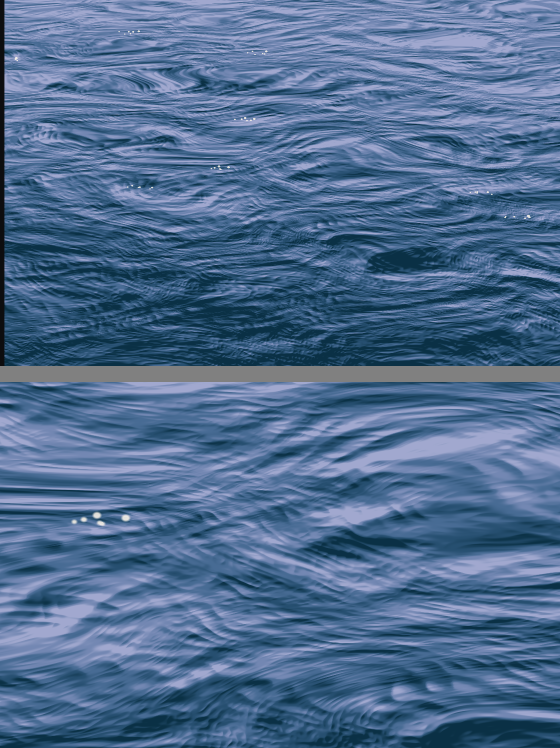
Top: the whole. Bottom: its middle third, enlarged.
Give the GLSL for this texture, as a Shadertoy shader.

```glsl
// Rippled open sea seen at a slant, with sky reflections, sun glints and a dark left border.

const vec3 DEEP   = vec3(0.04, 0.19, 0.27);
const vec3 TEAL   = vec3(0.15, 0.31, 0.44);
const vec3 BLUE   = vec3(0.28, 0.42, 0.58);
const vec3 HAZE   = vec3(0.45, 0.53, 0.70);
const vec3 SKY    = vec3(0.63, 0.66, 0.81);
const vec3 GLINT  = vec3(1.00, 0.97, 0.92);
const vec3 BORDER = vec3(0.05, 0.05, 0.06);

const float HORIZON      = 1.9;    // height of the vanishing line, in canvas heights
const float STRETCH      = 5.6;    // how much wider than tall the waves are
const float SWELL_FREQ   = 4.0;    // frequency of the largest waves
const float FREQ_STEP    = 2.1;
const int   OCTAVES      = 5;
const float CREST_SOFT   = 0.06;   // rounding of the wave crests
const float CONTRAST     = 0.62;
const float NEAR_LIGHT   = 0.20;   // mean brightness at the bottom
const float FAR_LIGHT    = 0.74;   // mean brightness at the top
const float BORDER_WIDTH = 0.012;
const int   GLINT_GROUPS = 8;
const int   GLINTS_EACH  = 6;

vec2 hash2(vec2 p) {
    vec3 q = fract(p.xyx * vec3(0.1031, 0.1030, 0.0973));
    q += dot(q, q.yzx + 33.33);
    return fract((q.xx + q.yz) * q.zy);
}

vec2 gradientAt(vec2 cell) {
    return 2.0 * hash2(cell) - 1.0;
}

// Gradient noise: x is the value, y its derivative along p.y
vec2 noiseSlope(vec2 p) {
    vec2 i = floor(p), f = p - i;
    vec2 u = f * f * f * (f * (f * 6.0 - 15.0) + 10.0);
    float du = 30.0 * f.y * f.y * (f.y - 1.0) * (f.y - 1.0);
    vec2 ga = gradientAt(i);
    vec2 gb = gradientAt(i + vec2(1, 0));
    vec2 gc = gradientAt(i + vec2(0, 1));
    vec2 gd = gradientAt(i + vec2(1, 1));
    float low  = mix(dot(ga, f), dot(gb, f - vec2(1, 0)), u.x);
    float high = mix(dot(gc, f - vec2(0, 1)), dot(gd, f - vec2(1, 1)), u.x);
    float slope = mix(mix(ga.y, gb.y, u.x), mix(gc.y, gd.y, u.x), u.y);
    return vec2(mix(low, high, u.y), slope + du * (high - low));
}

// Tilt of sharp-crested waves: negative faces the viewer, positive faces the sky
float waveTilt(vec2 p, float depth) {
    float tilt = 0.0, freq = SWELL_FREQ;
    for (int i = 0; i < OCTAVES; i++) {
        float k = float(i);
        float skew = 0.7 * sin(2.4 * k + 1.0);
        vec2 n = noiseSlope(vec2(p.x, p.y + skew * p.x) * freq + 19.0 * k);
        float weight = 0.40 - 0.035 * abs(k - 1.5);
        float waveHeight = 1.0 / (freq * STRETCH * depth * depth);
        weight *= smoothstep(0.002, 0.007, waveHeight);
        tilt += weight * n.y * n.x / sqrt(n.x * n.x + CREST_SOFT * CREST_SOFT);
        freq *= FREQ_STEP;
    }
    return tilt;
}

vec3 waterColor(float light) {
    vec3 c = mix(DEEP, TEAL, smoothstep(0.08, 0.30, light));
    c = mix(c, BLUE, smoothstep(0.30, 0.50, light));
    c = mix(c, HAZE, smoothstep(0.50, 0.70, light));
    return mix(c, SKY, smoothstep(0.70, 0.92, light));
}

vec3 sea(vec2 uv, float aspect) {
    // Perspective onto the water plane, then bending by broad currents
    float depth = 1.0 / (HORIZON - uv.y);
    vec2 p = vec2((uv.x - 0.5 * aspect) * depth, STRETCH * depth) + 3.0;
    p += vec2(0.12, 0.22) * vec2(noiseSlope(p * 5.0).x, noiseSlope(p * 3.0 + 7.0).x);

    float gust = noiseSlope(p * 1.6 + 40.0).x;
    float light = mix(NEAR_LIGHT, FAR_LIGHT, pow(clamp(uv.y, 0.0, 1.0), 0.85));
    light += 0.2 * gust + CONTRAST * waveTilt(p, depth);
    return waterColor(light);
}

// Small clusters of sun sparkles strung along crests
float glints(vec2 uv, float aspect) {
    float sum = 0.0;
    for (int g = 0; g < GLINT_GROUPS; g++) {
        vec2 r = hash2(vec2(float(g) + 3.0, 71.0));
        vec2 center = vec2(r.x * aspect, mix(0.32, 0.98, r.y));
        for (int j = 0; j < GLINTS_EACH; j++) {
            vec2 s = hash2(vec2(float(j) + 11.0, float(g) * 5.0 + 23.0));
            vec2 d = uv - center - (s - 0.5) * vec2(0.09, 0.009);
            float radius = mix(0.0012, 0.0032, s.y * s.x);
            sum += smoothstep(radius + 0.0015, radius - 0.001, length(d * vec2(0.8, 1.0)));
        }
    }
    return min(sum, 1.0);
}

void mainImage(out vec4 fragColor, in vec2 fragCoord) {
    float aspect = iResolution.x / iResolution.y;
    float pixel = 1.0 / iResolution.y;
    vec2 uv = fragCoord * pixel;

    // Four samples per pixel keep the far ripples smooth
    vec3 color = vec3(0.0);
    for (int i = 0; i < 4; i++) {
        vec2 offset = vec2(float(i % 2), float(i / 2)) * 0.5 - 0.25;
        color += 0.25 * sea(uv + offset * pixel, aspect);
    }

    color = mix(color, GLINT, 0.85 * glints(uv, aspect));
    color = mix(BORDER, color, smoothstep(-pixel, pixel, uv.x - BORDER_WIDTH));
    fragColor = vec4(color, 1.0);
}
```
